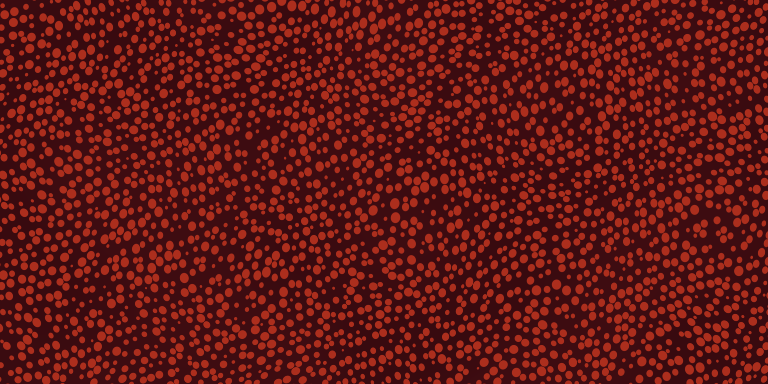
A WebGL 2 fragment shader for this pattern:

```glsl
#version 300 es
precision highp float;
// Draws dense, irregular brick-red dots of mixed size on a dark maroon ground.

uniform vec2 u_resolution;
out vec4 fragColor;

// Colours
const vec3 GROUND_DARK = vec3(0.220, 0.040, 0.060);
const vec3 GROUND_WARM = vec3(0.243, 0.047, 0.067);
const vec3 DOT_COLOR = vec3(0.675, 0.182, 0.112);

// Layout: lengths are in lattice cells unless noted
const float DENSITY = 37.0;                // cells per canvas height
const vec2 STRETCH = vec2(1.05, 0.95);     // makes the dots slightly tall
const float TILT = 0.38;                   // lattice direction in radians
const float JITTER = 0.27;                 // largest shift of a dot
const float RADIUS_MIN = 0.10;
const float RADIUS_MAX = 0.45;
const float TOUCH = 0.95;                  // share of the gap two dots may fill
const float WARP_SCALE = 3.0;              // warp features per canvas height
const float WARP_AMOUNT = 1.3;
const float TONE_SCALE = 2.5;              // ground tone features per height
const float EDGE_SOFTNESS = 0.6;           // half width in pixels

vec3 hash3(vec2 cell) {
    vec3 h = fract(cell.xyx * vec3(0.1031, 0.1030, 0.0973));
    h += dot(h, h.yxz + 33.33);
    return fract((h.xxy + h.yzz) * h.zyx);
}

vec2 gradient(vec2 corner) {
    float angle = 6.28318 * hash3(corner + 71.0).x;
    return vec2(cos(angle), sin(angle));
}

float gradientNoise(vec2 p) {
    vec2 i = floor(p);
    vec2 f = p - i;
    vec2 u = f * f * f * (f * (f * 6.0 - 15.0) + 10.0);
    vec2 x = vec2(1.0, 0.0);
    float a = dot(gradient(i), f);
    float b = dot(gradient(i + x), f - x);
    float c = dot(gradient(i + x.yx), f - x.yx);
    float d = dot(gradient(i + 1.0), f - 1.0);
    return mix(mix(a, b, u.x), mix(c, d, u.x), u.y);
}

// Centre (xy) and wished radius (z) of the dot in a cell of staggered rows
vec3 dotInCell(vec2 cell) {
    vec3 h = hash3(cell + 200.0);
    float stagger = 0.5 * mod(cell.y, 2.0) - 0.25;
    vec2 centre = cell + 0.5 + vec2(stagger, 0.0) + JITTER * (2.0 * h.xy - 1.0);
    return vec3(centre, mix(RADIUS_MIN, RADIUS_MAX, sqrt(h.z)));
}

// Shrinks a dot so that it shares each gap fairly with its neighbours
float fittedRadius(vec2 cell, vec3 self) {
    float radius = self.z;
    for (int y = -1; y <= 1; y++) {
        for (int x = -1; x <= 1; x++) {
            if (x == 0 && y == 0) continue;
            vec3 other = dotInCell(cell + vec2(x, y));
            float gap = TOUCH * distance(self.xy, other.xy);
            radius = min(radius, gap * self.z / (self.z + other.z));
        }
    }
    return radius;
}

// Signed distance to the nearest dot edge
float dotField(vec2 p) {
    vec2 home = floor(p);
    float field = 1.0;
    for (int y = -1; y <= 1; y++) {
        for (int x = -1; x <= 1; x++) {
            vec2 cell = home + vec2(x, y);
            vec3 spot = dotInCell(cell);
            float toCentre = distance(p, spot.xy);
            if (toCentre - spot.z < field) {
                field = min(field, toCentre - fittedRadius(cell, spot));
            }
        }
    }
    return field;
}

void main() {
    vec2 p = gl_FragCoord.xy / u_resolution.y;

    // Tilted lattice, bent so that rows curve and crowding varies
    float c = cos(TILT), s = sin(TILT);
    vec2 lattice = mat2(c, -s, s, c) * (p * STRETCH * DENSITY);
    vec2 w = p * WARP_SCALE;
    lattice += WARP_AMOUNT * vec2(gradientNoise(w), gradientNoise(w + 19.7));

    // Dots with smooth edges over a softly varying ground
    float edge = EDGE_SOFTNESS * DENSITY / u_resolution.y;
    float coverage = 1.0 - smoothstep(-edge, edge, dotField(lattice));
    float tone = smoothstep(-0.3, 0.3, gradientNoise(p * TONE_SCALE + 5.3));
    vec3 ground = mix(GROUND_DARK, GROUND_WARM, tone);
    fragColor = vec4(mix(ground, DOT_COLOR, coverage), 1.0);
}
```
